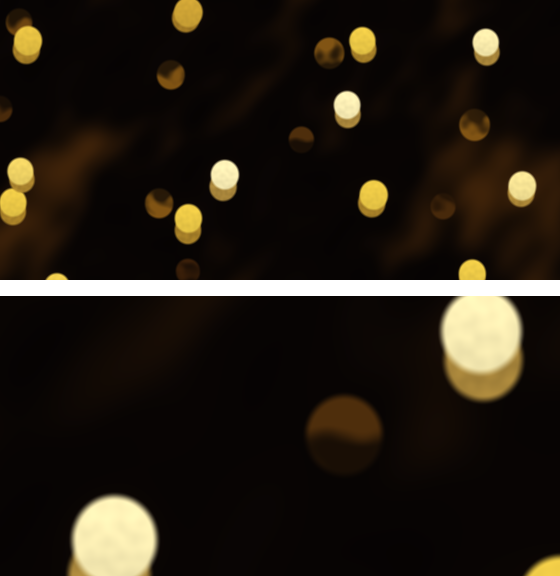
Top, the full canvas; bottom, a detail of the centre.
This background is drawn by a Shadertoy shader. Its source:

```glsl
#define DIM_LIGHTS 10
#define BRIGHT_LIGHTS 13
#define RADIUS 0.052
#define SOFTNESS 0.006
#define JITTER 0.11
#define HAZE_SCALE 2.6
#define NIGHT vec3(0.030, 0.016, 0.012)
#define UMBER vec3(0.20, 0.10, 0.03)
#define BROWN vec3(0.46, 0.30, 0.07)
#define AMBER vec3(0.73, 0.54, 0.16)
#define GOLD vec3(0.94, 0.80, 0.28)
#define PALE vec3(1.00, 0.95, 0.72)

vec2 hash2(vec2 p) {
    vec3 q = fract(p.xyx * vec3(0.1031, 0.1030, 0.0973));
    q += dot(q, q.yzx + 33.33);
    return fract((q.xx + q.yz) * q.zy);
}

vec2 gradientAt(vec2 cell) {
    float angle = 6.28318 * hash2(cell + 57.0).x;
    return vec2(cos(angle), sin(angle));
}

// Gradient noise, roughly -0.7 to 0.7
float noise(vec2 p) {
    vec2 i = floor(p), f = p - i;
    vec2 u = f * f * f * (f * (f * 6.0 - 15.0) + 10.0);
    vec2 e = vec2(1.0, 0.0);
    float low = mix(dot(gradientAt(i), f), dot(gradientAt(i + e), f - e), u.x);
    float high = mix(dot(gradientAt(i + e.yx), f - e.yx),
                     dot(gradientAt(i + 1.0), f - 1.0), u.x);
    return mix(low, high, u.y);
}

// Soft-edged disc, slightly taller than wide
float disc(vec2 p, float radius) {
    float edge = max(SOFTNESS, 1.0 / iResolution.y);
    float d = length(p * vec2(1.05, 1.0)) - radius;
    return 1.0 - smoothstep(-edge, edge, d);
}

// Even spread with jitter, a little denser to the right
vec2 lightCentre(float id, float aspect) {
    vec2 spread = fract(0.5 + id * vec2(0.75488, 0.56984));
    spread.x = pow(spread.x, 0.85);
    vec2 centre = (spread * 1.06 - 0.03) * vec2(aspect, 1.0);
    return centre + (hash2(vec2(id, 3.0)) - 0.5) * 2.0 * JITTER;
}

// Brown smudges stretched along a rising diagonal
vec3 backdrop(vec2 p) {
    vec2 along = vec2(0.64, 0.77);
    vec2 q = vec2(dot(p, along) * 0.6, dot(p, vec2(-along.y, along.x)));
    float broad = noise(q * HAZE_SCALE + 4.3);
    float fine = noise(q * HAZE_SCALE * 3.5 + 11.0);
    float haze = smoothstep(0.02, 0.82, broad + 0.3 * fine);
    return NIGHT * (1.0 + 0.4 * fine) + vec3(0.27, 0.15, 0.03) * haze;
}

// Faint disc, partly hidden from above or below
vec3 addDimLight(vec3 colour, vec2 q, vec2 rnd, float id) {
    float radius = RADIUS * mix(0.8, 1.12, rnd.x);
    float side = rnd.y < 0.6 ? -1.0 : 1.0;
    float cover = side * q.y / radius + 1.4 * noise(q * 22.0 + id * 7.0);
    float veil = mix(0.25, 1.0, smoothstep(-0.7, 0.6, cover));
    vec3 tint = mix(UMBER, BROWN * 1.1, smoothstep(0.1, 0.7, rnd.x));
    return mix(colour, tint, disc(q, radius) * veil);
}

// Bright disc over a darker copy of itself just below
vec3 addBrightLight(vec3 colour, vec2 q, vec2 rnd, float id) {
    float radius = RADIUS * mix(0.9, 1.04, rnd.y);
    vec2 shift = vec2((rnd.y - 0.5) * 0.022, mix(0.015, 0.044, rnd.x));
    float rank = fract(id * 0.61803);
    vec3 core = mix(GOLD, PALE, smoothstep(0.55, 0.85, rank));
    core = mix(AMBER, core, smoothstep(-0.1, 0.2, rank));
    float grain = 0.05 * noise(q * 60.0 + id);
    core *= 0.98 + 0.05 * q.y / radius + grain;
    vec3 echo = mix(AMBER * 0.88, core, 0.2) * (1.0 + 2.0 * grain);

    float glow = exp(-dot(q, q) / (radius * radius) * 1.4);
    colour += UMBER * 0.3 * glow;
    colour = mix(colour, echo, disc(q + shift, radius * 0.97) * 0.93);
    return mix(colour, core, disc(q, radius));
}

void mainImage(out vec4 fragColor, in vec2 fragCoord) {
    vec2 p = fragCoord / iResolution.y;
    float aspect = iResolution.x / iResolution.y;
    vec3 colour = backdrop(p);

    // Faint lights lie behind the bright ones
    for (int i = 0; i < DIM_LIGHTS + BRIGHT_LIGHTS; i++) {
        float id = float(i);
        vec2 q = p - lightCentre(id, aspect);
        vec2 rnd = hash2(vec2(id, 19.0));
        colour = i < DIM_LIGHTS ? addDimLight(colour, q, rnd, id)
                                : addBrightLight(colour, q, rnd, id);
    }
    fragColor = vec4(clamp(colour, 0.0, 1.0), 1.0);
}
```
